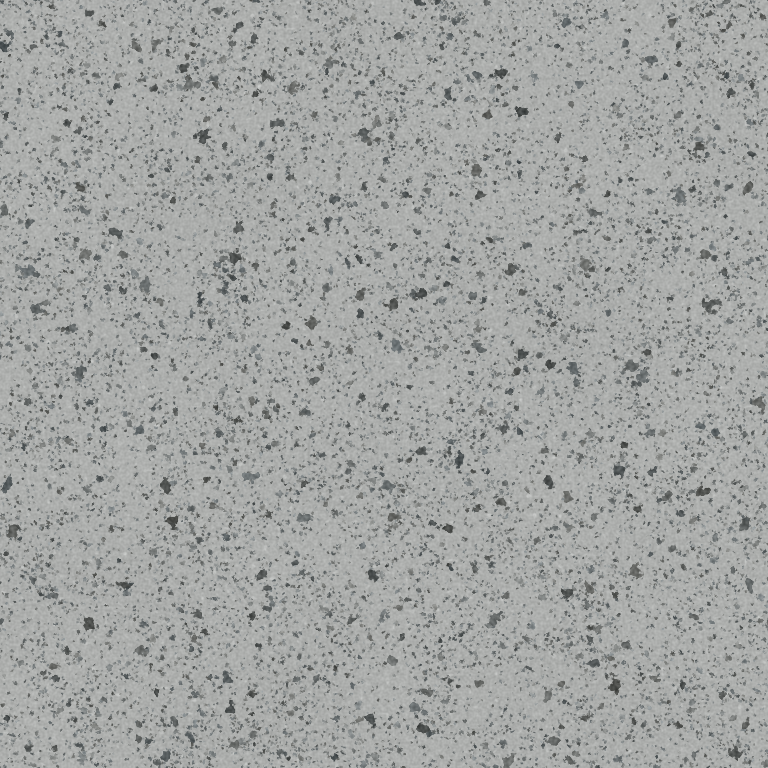
A three.js fragment shader for this texture:

```glsl
// Speckled grey stone: a pale, finely grained ground strewn with dark chips.
// Four jittered grids scatter ragged ellipses, from faint dust to large grains,
// with gradient noise for their outlines, their clustering and the ground.

#define GROUND vec3(0.679, 0.686, 0.679)
#define CHIP_TINT vec3(-0.010, 0.006, 0.004)
#define HUE_SPREAD 0.022
#define GROUND_CONTRAST 0.085
#define GLINT 0.07
#define EDGE 0.0011
#define RAGGED 1.1
#define CLUSTERING 1.3
#define CLUSTER_SCALE 15.0
#define MOTTLE 0.14

varying vec2 vUv;

float hash(vec2 p) {
  vec3 q = fract(vec3(p.xyx) * 0.1031);
  q += dot(q, q.yzx + 33.33);
  return fract((q.x + q.y) * q.z);
}

vec2 hash2(vec2 p) {
  return vec2(hash(p + 17.3), hash(p + 71.9));
}

// Gradient noise, roughly -0.7 to 0.7
float corner(vec2 cell, vec2 offset) {
  float angle = 6.2832 * hash(cell);
  return dot(vec2(cos(angle), sin(angle)), offset);
}

float gradientNoise(vec2 p) {
  vec2 i = floor(p), f = fract(p);
  vec2 u = f * f * f * (f * (f * 6.0 - 15.0) + 10.0);
  vec2 x = vec2(1.0, 0.0);
  float low = mix(corner(i, f), corner(i + x, f - x), u.x);
  float high = mix(corner(i + x.yx, f - x.yx), corner(i + x.xx, f - x.xx), u.x);
  return mix(low, high, u.y);
}

// Pale ground: two octaves of grain, slow shading and sparse bright glints
vec3 stoneGround(vec2 p) {
  float grain = 0.55 * gradientNoise(p * 150.0) + 0.75 * gradientNoise(p * 290.0 + 40.0);
  float shade = 0.15 * gradientNoise(p * 6.0 + 9.0);
  float glint = smoothstep(0.33, 0.6, gradientNoise(p * 120.0 + 90.0));
  return GROUND + GROUND_CONTRAST * (grain + shade) + GLINT * glint;
}

// One layer of chips; share is the part of cells filled, tones runs dark to light
vec3 addChips(vec3 color, vec2 p, float grid, float share, float radius, vec2 tones) {
  vec2 home = floor(p * grid);
  float ragged = RAGGED * gradientNoise(p * 0.75 / radius + grid);
  ragged += 0.4 * RAGGED * gradientNoise(p * 1.7 / radius - grid);
  float mottle = MOTTLE * gradientNoise(p * 210.0 + grid);

  for (int y = -1; y <= 1; y++) {
    for (int x = -1; x <= 1; x++) {
      vec2 cell = home + vec2(float(x), float(y));
      vec2 seed = cell + grid * 3.0;
      float cluster = 1.0 + CLUSTERING * gradientNoise(cell / grid * CLUSTER_SCALE + 5.0);
      if (hash(seed) > share * cluster) continue;

      // Randomly turned and stretched ellipse
      vec2 offset = p - (cell + hash2(seed)) / grid;
      vec2 variety = hash2(seed + 131.0);
      float angle = 6.2832 * variety.x;
      float stretch = mix(1.0, 1.35, variety.y);
      vec2 axis = vec2(cos(angle), sin(angle));
      vec2 local = vec2(dot(offset, axis) / stretch,
                        dot(offset, vec2(-axis.y, axis.x)) * stretch);
      float size = radius * mix(0.65, 1.35, hash(seed + 211.0));
      float dist = length(local) / size - 1.0 + ragged;
      float soft = EDGE / size;
      float cover = 1.0 - smoothstep(-soft, soft, dist);

      float hue = HUE_SPREAD * (hash(seed + 307.0) - 0.5);
      vec3 chip = mix(tones.x, tones.y, hash(seed + 401.0)) + mottle
                + CHIP_TINT + vec3(-hue, 0.0, hue);
      color = mix(color, chip, cover);
    }
  }
  return color;
}

void main() {
  vec3 color = stoneGround(vUv);
  color = addChips(color, vUv, 260.0, 0.19, 0.0012, vec2(0.36, 0.61));
  color = addChips(color, vUv, 150.0, 0.22, 0.0019, vec2(0.31, 0.59));
  color = addChips(color, vUv, 70.0, 0.17, 0.0035, vec2(0.29, 0.55));
  color = addChips(color, vUv, 40.0, 0.11, 0.0058, vec2(0.28, 0.45));
  gl_FragColor = vec4(clamp(color, 0.0, 1.0), 1.0);
}
```
